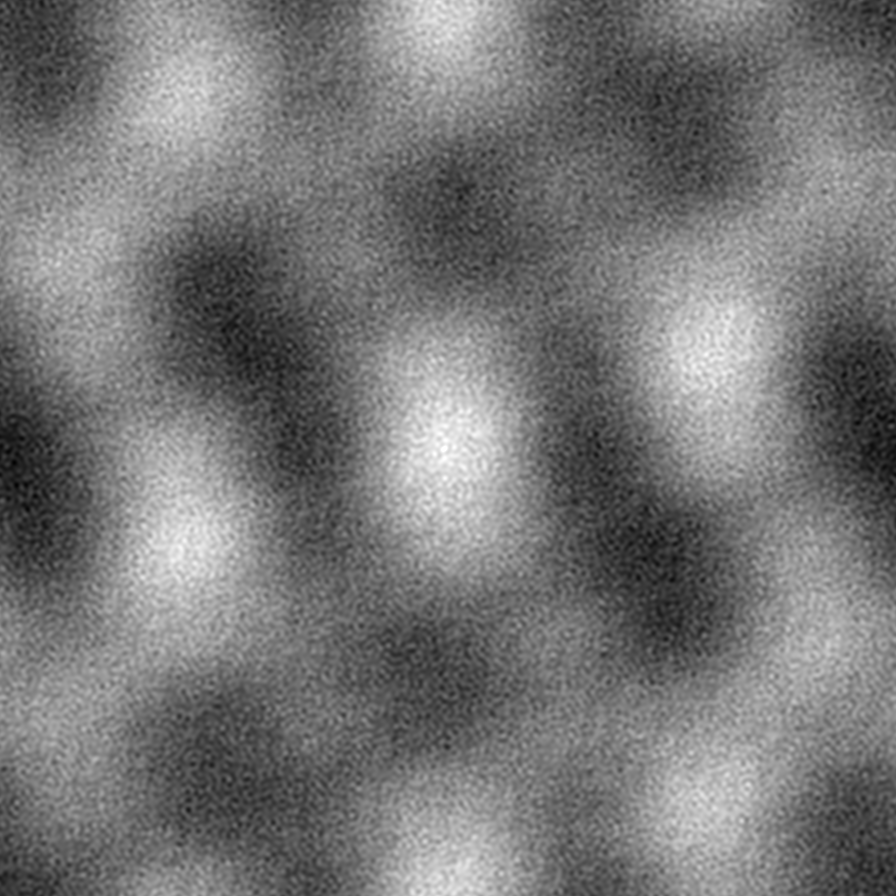
This texture is drawn by a WebGL 1 fragment shader. Its source:

```glsl
precision highp float;
uniform vec2 u_resolution;

#define MEAN_GREY 0.462
#define SWELL_GAIN 1.02
#define MOTTLE_CONTRAST 0.014
#define GRAIN_CONTRAST 0.042
#define WAVES 72

const float TAU = 6.2831853;
const vec2 MOTTLE_BAND = vec2(6.0, 30.0);
const vec2 GRAIN_BAND = vec2(35.0, 125.0);

float hash(float n) {
    return fract(sin(n * 12.9898 + 4.137) * 4375.8547);
}

// Plane wave with whole cycles per tile, so it wraps on both axes
float wave(vec2 p, vec2 cycles, float phase) {
    return cos(TAU * fract(dot(p, cycles) + phase));
}

// Broad light and dark clouds, all crests meeting at the centre
float swell(vec2 p) {
    float s = 0.125 * wave(p, vec2(1.0, -2.0), 0.0);
    s += 0.110 * wave(p, vec2(3.0, 2.0), 0.0);
    s += 0.095 * wave(p, vec2(3.0, 0.0), 0.0);
    s += 0.055 * wave(p, vec2(4.0, -2.0), 0.0);
    s += 0.040 * wave(p, vec2(3.0, 1.0), 0.0);
    s += 0.018 * wave(p, vec2(3.0, -8.0), 0.0);
    return s;
}

// Random waves spread evenly over all directions within a band, unit deviation
float bandNoise(vec2 p, vec2 band, float seed) {
    float sum = 0.0;
    for (int i = 0; i < WAVES; i++) {
        float id = float(i) + seed;
        float angle = 0.5 * TAU * (float(i) + hash(id)) / float(WAVES);
        vec2 direction = vec2(cos(angle), sin(angle));
        // The band reaches a little further along the diagonals
        float stretch = inversesqrt(max(abs(direction.x), abs(direction.y)));
        float frequency = stretch * mix(band.x, band.y, hash(id + 171.0));
        vec2 cycles = floor(frequency * direction + 0.5);
        sum += wave(p, cycles, hash(id + 353.0));
    }
    return sum / sqrt(0.5 * float(WAVES));
}

void main() {
    vec2 centred = gl_FragCoord.xy / u_resolution - 0.5;
    float grey = MEAN_GREY + SWELL_GAIN * swell(centred);
    grey += MOTTLE_CONTRAST * bandNoise(centred, MOTTLE_BAND, 613.0);
    grey += GRAIN_CONTRAST * bandNoise(centred, GRAIN_BAND, 1.0);
    gl_FragColor = vec4(vec3(clamp(grey, 0.0, 1.0)), 1.0);
}
```
